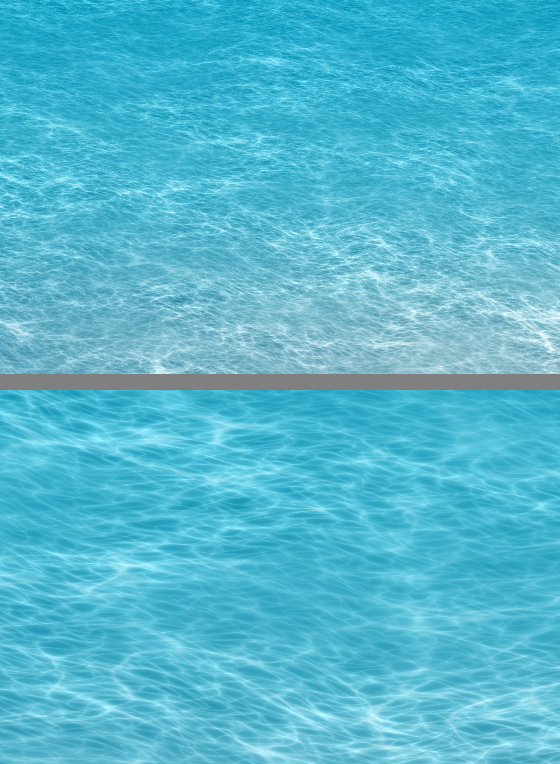
Top, the full canvas; bottom, a detail of the centre.
Reproduce this texture procedurally as a WebGL 1 fragment shader.

```glsl
precision highp float;
// Clear shallow water: turquoise far off, paling to a sandy shore below.
// Five octaves of stretched cellular noise, bent by layered sines, give
// the slanting light veins and the fine ripples.

uniform vec2 u_resolution;

vec2 hash2(vec2 c) {
  return fract(sin(vec2(dot(c, vec2(127.1, 311.7)),
                        dot(c, vec2(269.5, 183.3)))) * 43758.5453);
}

// Distances to the nearest and the second nearest cell point
vec2 cells(vec2 p) {
  vec2 cell = floor(p), f = fract(p), near = vec2(8.0);
  for (int y = -1; y <= 1; y++) {
    for (int x = -1; x <= 1; x++) {
      vec2 o = vec2(float(x), float(y));
      float d = length(o + hash2(cell + o) - f);
      near = d < near.x ? vec2(d, near.x) : vec2(near.x, min(near.y, d));
    }
  }
  return near;
}

// Bends straight cell walls into wandering ripples
vec2 swirl(vec2 p) {
  p += 0.42 * sin(1.3 * p.yx + vec2(0.4, 2.1));
  p += 0.20 * sin(2.9 * p.yx + vec2(1.7, 0.3));
  p += 0.08 * sin(6.1 * p.yx + vec2(3.2, 4.4));
  return p;
}

// Depth colour, from the pale shore up to the deep far water
vec3 waterColor(vec2 uv) {
  vec3 shore = mix(vec3(0.43, 0.70, 0.78), vec3(0.57, 0.76, 0.81),
                   smoothstep(0.0, 0.8, uv.x));
  vec3 shallow = vec3(0.28, 0.72, 0.82);
  vec3 deep = vec3(0.12, 0.66, 0.79);
  vec3 color = mix(shore, shallow, smoothstep(0.0, 0.58, uv.y));
  return mix(color, deep, smoothstep(0.45, 1.05, uv.y));
}

void main() {
  vec2 uv = gl_FragCoord.xy / u_resolution;
  vec2 p = gl_FragCoord.xy / u_resolution.y;

  // Slanted surface, squeezed with distance
  vec2 q = vec2(p.x - 0.15 * p.y, p.y * (1.0 + 0.3 * p.y) + 0.19 * p.x);
  q.y += 0.012 * sin(7.0 * q.x + 5.0 * q.y) + 0.006 * sin(17.0 * q.x - 9.0 * q.y);

  // Broad calm and lively patches
  float patchTone = cells(swirl(q * vec2(2.3, 6.0) + 9.0)).x;
  float lively = smoothstep(0.1, 0.8, patchTone);

  // Veins of light, sharp when large and soft when small
  float relief = 0.0;
  float veins = 0.0;
  vec2 scale = vec2(3.4, 10.0);
  for (int i = 0; i < 5; i++) {
    float octave = float(i);
    vec2 d = cells(swirl(q * scale + 17.3 * octave));
    float sharp = 14.0 - 2.2 * octave;
    float line = exp(-sharp * (d.y - d.x));
    relief += (0.17 + 0.02 * octave) * (line - 1.6 / sharp);
    relief += 0.16 * (d.x - 0.45);
    if (i < 3) veins += line * smoothstep(0.35, 0.8, d.x);
    scale *= 1.8;
  }
  relief *= 0.65 + 0.7 * lively;
  relief += 0.22 * (patchTone - 0.45);

  // Light and shade, stronger toward the shore
  float nearness = 1.0 - smoothstep(0.0, 1.0, uv.y);
  vec3 color = waterColor(uv);
  color += relief * mix(vec3(0.30, 0.23, 0.20), vec3(0.48, 0.34, 0.30), nearness);

  // Sun glints on the brightest veins
  float glint = smoothstep(0.35, 1.3, veins) * (0.3 + 0.7 * lively);
  color = mix(color, vec3(0.88, 0.96, 0.97), glint * mix(0.12, 0.55, nearness));

  gl_FragColor = vec4(clamp(color, 0.0, 1.0), 1.0);
}
```
